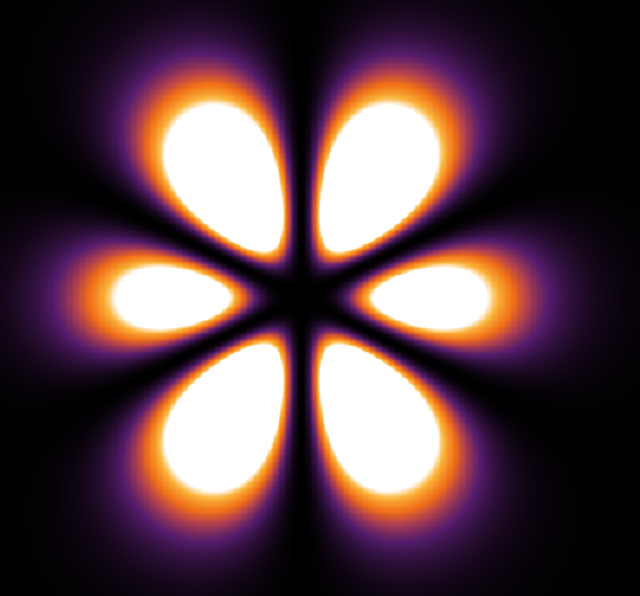
Write a Shadertoy shader that draws this background.

```glsl
// Six-lobed electron orbital density, glowing from violet through orange to white.
#define CENTER vec2(0.471, 0.5)  // nucleus, as a fraction of the canvas
#define PEAK_RADIUS 0.2006       // radius of highest density, in canvas heights
#define EXPOSURE 1.96            // density gain before clipping to white
#define CELL_SIZE 0.0108         // width of the soft sampling cells
#define CELL_STRENGTH 0.55       // 0 = smooth, 1 = strongly stepped

const float TAU = 6.2831853;

// Softly stepped coordinates, suggesting a coarse sampling grid
vec2 softCells(vec2 p) {
    vec2 cell = p / CELL_SIZE;
    return CELL_SIZE * (cell - CELL_STRENGTH * sin(TAU * cell) / TAU);
}

// Squared f-type wave function: x (5y^2 - r^2) with exponential decay
float orbitalDensity(vec2 p) {
    vec2 q = p / PEAK_RADIUS;
    float r2 = dot(q, q);
    float wave = q.x * (5.0 * q.y * q.y - r2);
    return wave * wave * exp(6.0 - 6.0 * sqrt(r2));
}

// Heat ramp: black, violet, rose, orange, gold, white
vec3 heatColor(float level) {
    const vec3 violet = vec3(0.33, 0.11, 0.42);
    const vec3 rose   = vec3(0.69, 0.25, 0.31);
    const vec3 orange = vec3(0.94, 0.43, 0.09);
    const vec3 gold   = vec3(0.98, 0.70, 0.22);
    vec3 color = mix(vec3(0.0), violet, clamp(level / 0.25, 0.0, 1.0));
    color = mix(color, rose, clamp((level - 0.25) / 0.17, 0.0, 1.0));
    color = mix(color, orange, clamp((level - 0.42) / 0.16, 0.0, 1.0));
    color = mix(color, gold, clamp((level - 0.58) / 0.24, 0.0, 1.0));
    return mix(color, vec3(1.0), clamp((level - 0.82) / 0.18, 0.0, 1.0));
}

void mainImage(out vec4 fragColor, in vec2 fragCoord) {
    vec2 p = (fragCoord - CENTER * iResolution.xy) / iResolution.y;
    float level = EXPOSURE * orbitalDensity(softCells(p));
    fragColor = vec4(heatColor(level), 1.0);
}
```
